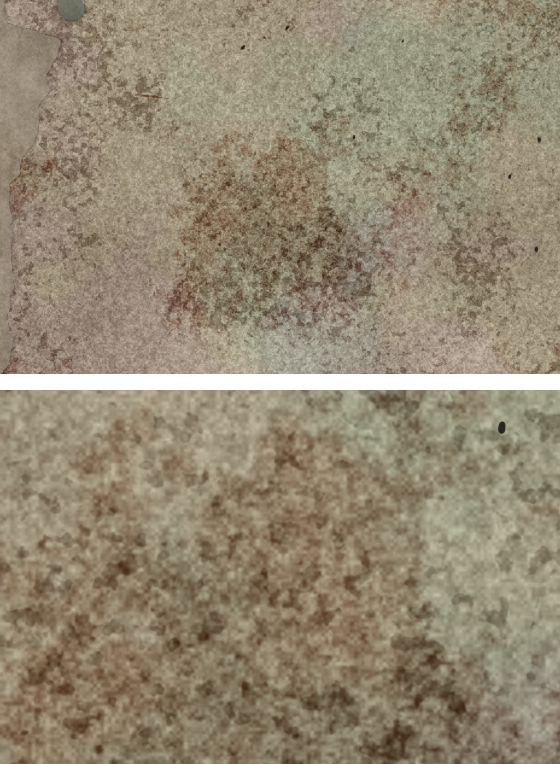
Top, the full canvas; bottom, a detail of the centre.
A WebGL 2 fragment shader for this texture:

```glsl
#version 300 es
precision highp float;
// Weathered concrete slab: sandy grain, rust stains, dark pits, a peeled left edge and stray debris.

uniform vec2 u_resolution;
out vec4 fragColor;

// Lengths are in canvas heights; frequencies are cells per height.
const vec3 DARK = vec3(0.36, 0.29, 0.21);
const vec3 PALE = vec3(0.70, 0.66, 0.56);
const vec3 RUST_TINT = vec3(0.025, -0.012, -0.022);
const vec3 LICHEN_TINT = vec3(-0.035, 0.010, 0.012);
const vec3 MAUVE_TINT = vec3(0.005, -0.012, 0.025);
const vec3 PEEL_COLOR = vec3(0.58, 0.53, 0.46);
const vec3 STONE_COLOR = vec3(0.43, 0.43, 0.38);
const vec3 CHIP_COLOR = vec3(0.10, 0.09, 0.07);
const vec3 TWIG_COLOR = vec3(0.36, 0.20, 0.12);
const vec2 STONE_POS = vec2(0.19, 0.977);
const float STONE_RADIUS = 0.032;
const float BASE_TONE = 0.82;
const float CLOUD_CONTRAST = 0.50;
const float STAIN_DEPTH = 0.33;
const float PIT_DEPTH = 0.38;
const int CHIP_COUNT = 9;

// Integer hash of a lattice cell, in 0..1
float hash(vec2 cell) {
    uvec2 q = uvec2(ivec2(cell)) * uvec2(1597334677u, 3812015801u);
    uint h = q.x ^ q.y;
    h = (h ^ (h >> 16)) * 2146121005u;
    h = (h ^ (h >> 15)) * 2221713035u;
    return float((h ^ (h >> 16)) >> 8) / 16777216.0;
}

float noise(vec2 p) {
    vec2 i = floor(p), f = fract(p);
    f = f * f * (3.0 - 2.0 * f);
    float low = mix(hash(i), hash(i + vec2(1, 0)), f.x);
    float high = mix(hash(i + vec2(0, 1)), hash(i + vec2(1, 1)), f.x);
    return mix(low, high, f.y);
}

// Fractal noise normalised to 0..1
float fbm(vec2 p, int octaves) {
    float sum = 0.0, weight = 0.5, total = 0.0;
    for (int i = 0; i < octaves; i++) {
        sum += weight * noise(p);
        total += weight;
        weight *= 0.5;
        p = mat2(1.6, 1.2, -1.2, 1.6) * p + 17.3;
    }
    return sum / total;
}

mat2 rotation(float angle) {
    float c = cos(angle), s = sin(angle);
    return mat2(c, s, -s, c);
}

// Sand grains, from coarse to near the finest visible size
float grainAt(vec2 p) {
    return 0.26 * (noise(p * 85.0) - 0.5)
         + 0.34 * (noise(p * 170.0 + 31.0) - 0.5)
         + 0.30 * (noise(p * 310.0 + 73.0) - 0.5);
}

vec3 slab(vec2 p, float grain) {
    float clouds = fbm(p * 3.0 + 5.0, 5) - 0.5;
    float rough = fbm(p * 38.0 + 90.0, 4) - 0.5;

    // Rust patches break up into speckles at their borders
    float stain = smoothstep(0.56, 0.75, fbm(p * 3.6 + 41.0, 5) + 0.45 * rough);
    stain *= clamp(0.8 - 1.2 * grain, 0.0, 1.2);

    // Small pits gather where the density field is high
    float density = fbm(p * 5.5 + 120.0, 4) - 0.5;
    float pits = smoothstep(0.62, 0.79, fbm(p * 75.0 + 200.0, 3) + 0.9 * density);
    float crumbs = smoothstep(0.76, 0.92, noise(p * 140.0 + 300.0));

    float corner = 1.0 - smoothstep(0.0, 0.65, length(p * vec2(0.8, 1.0)));
    float tone = BASE_TONE + CLOUD_CONTRAST * clouds + grain + 0.12 * crumbs;
    tone -= STAIN_DEPTH * stain + PIT_DEPTH * pits + 0.22 * corner;
    vec3 color = mix(DARK, PALE, clamp(tone, -0.35, 1.18));

    // Slow drifts of hue
    float lichen = smoothstep(0.45, 0.68, fbm(p * 2.6 + 400.0, 4) + 0.12 * (p.x - 0.75));
    float mauve = smoothstep(0.48, 0.68, fbm(p * 3.1 + 500.0, 4) - 0.10 * (p.x - 0.75));
    return color + RUST_TINT * stain + LICHEN_TINT * lichen + MAUVE_TINT * mauve;
}

// Flaked layer along the left border, widest in its upper half
vec3 addPeel(vec3 color, vec2 p, float grain, float pixel) {
    float wide = smoothstep(0.50, 0.54, p.y) * (1.0 - smoothstep(0.88, 0.95, p.y));
    float width = mix(0.015, mix(0.06, 0.15, smoothstep(0.5, 0.9, p.y)), wide);
    float d = p.x - width - 0.09 * (fbm(p * 11.0 + 600.0, 5) - 0.5);
    float streaks = noise(p * vec2(95.0, 9.0)) - 0.5;
    float blotches = fbm(p * 14.0 + 700.0, 4) - 0.5;
    vec3 layer = PEEL_COLOR + 0.05 * streaks + 0.16 * blotches + 0.10 * grain;
    color *= 1.0 - 0.22 * exp(-abs(d - 0.004) / 0.003);
    return mix(color, layer, 0.8 * (1.0 - smoothstep(-pixel, pixel + 0.002, d)));
}

// One pebble, scattered dark chips and a thin twig
vec3 addDebris(vec3 color, vec2 p, float aspect, float grain, float pixel) {
    vec2 q = p - STONE_POS;
    float d = length(q * vec2(0.9, 1.0)) - STONE_RADIUS * (0.8 + 0.4 * noise(p * 38.0));
    color *= 1.0 - 0.35 * exp(-max(d, 0.0) / 0.004);
    vec3 stone = STONE_COLOR + 1.2 * q.y + 0.12 * grain;
    color = mix(color, stone, 1.0 - smoothstep(-pixel, pixel, d));

    for (int i = 0; i < CHIP_COUNT; i++) {
        float id = float(i);
        bool twig = i == 0;
        vec2 spot = vec2(hash(vec2(id, 811.0)) * aspect, hash(vec2(id, 823.0)));
        float angle = twig ? 0.1 : 6.28 * hash(vec2(id, 839.0));
        float size = mix(0.002, 0.006, hash(vec2(id, 853.0)));
        vec2 radii = twig ? vec2(0.028, 0.0022) : size * vec2(1.5, 0.8);
        vec2 r = rotation(angle) * (p - spot);
        float chip = (length(r / radii) - 1.0) * radii.y + 0.003 * (noise(p * 190.0) - 0.5);
        float cover = 1.0 - smoothstep(-pixel, pixel, chip);
        color = mix(color, twig ? TWIG_COLOR : CHIP_COLOR, 0.9 * cover);
    }
    return color;
}

void main() {
    vec2 p = gl_FragCoord.xy / u_resolution.y;
    float pixel = 1.0 / u_resolution.y;
    float grain = grainAt(p);
    vec3 color = slab(p, grain);
    color = addPeel(color, p, grain, pixel);
    color = addDebris(color, p, u_resolution.x / u_resolution.y, grain, pixel);
    fragColor = vec4(clamp(color, 0.0, 1.0), 1.0);
}
```
